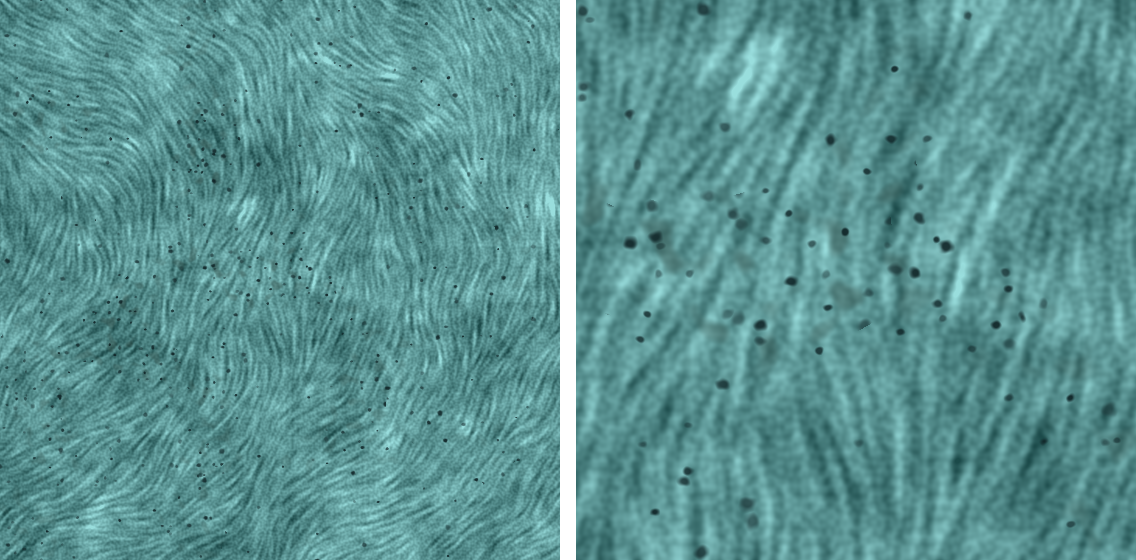
Left, the full canvas; right, a detail of the centre.
This texture is drawn by a WebGL 1 fragment shader. Its source:

```glsl
precision highp float;
// Teal fibrous stone: gradient noise is smeared along a slowly turning grain,
// then laid over cloudy mottling, soft creases and pale patches.
// Clusters of small dark specks are scattered on top.
uniform vec2 u_resolution;

float hash(vec2 p) {
  return fract(sin(dot(p, vec2(127.1, 311.7))) * 43758.55);
}

vec2 gradient(vec2 cell) {
  float a = 6.2832 * hash(cell);
  return vec2(cos(a), sin(a));
}

float noise(vec2 p) {
  vec2 i = floor(p), f = p - i;
  vec2 u = f * f * f * (f * (f * 6.0 - 15.0) + 10.0);
  vec2 e = vec2(1.0, 0.0);
  float low = mix(dot(gradient(i), f), dot(gradient(i + e), f - e), u.x);
  float high = mix(dot(gradient(i + e.yx), f - e.yx),
                   dot(gradient(i + 1.0), f - 1.0), u.x);
  return mix(low, high, u.y);
}

// Grain leans right at the bottom, stands upright midway, leans left on top.
vec2 grainDirection(vec2 p) {
  float a = mix(0.65, 2.35, p.y) + 1.3 * noise(p * 3.0 + 7.0)
          + 0.9 * noise(p * 9.0 + 31.0);
  return vec2(cos(a), sin(a));
}

// Average of fine noise along the grain.
float fibres(vec2 p, vec2 dir) {
  float sum = 0.0, total = 0.0;
  for (int i = -7; i <= 7; i++) {
    float t = float(i) / 8.0;
    float weight = 1.0 - t * t;
    sum += weight * noise((p + dir * t * 0.024) * 115.0 + 3.0);
    total += weight;
  }
  return sum / total;
}

// Dark valley at the lower left and a hooked fold at the upper right.
float creases(vec2 p) {
  vec2 q = p + 0.025 * vec2(noise(p * 11.0), noise(p * 11.0 + 50.0));
  float across = dot(q - vec2(0.17, 0.13), vec2(-0.67, 0.74));
  float valley = exp(-across * across * 5000.0) * smoothstep(0.38, 0.2, q.x);
  vec2 h = (q - vec2(0.74, 0.775)) / vec2(0.07, 0.085);
  float ring = (length(h) - 1.0) * 0.075;
  float hook = exp(-ring * ring * 9000.0) * smoothstep(0.5, -0.4, h.x * 0.6 + h.y * 0.7);
  return valley + hook;
}

// Jittered dots, kept inside their cells, more frequent where density is high.
float specks(vec2 p, float density) {
  float cover = 0.0;
  for (int k = 0; k < 3; k++) {
    float layer = float(k);
    float scale = 31.0 + 17.0 * layer;
    vec2 g = p * scale + layer * 19.3;
    vec2 cell = floor(g);
    vec2 centre = 0.3 + 0.4 * vec2(hash(cell + 5.1), hash(cell + 9.7));
    vec2 d = (g - cell - centre) / scale;
    d.y *= 0.8 + 0.6 * hash(cell + 2.3);
    float size = hash(cell + 14.9);
    float radius = 0.0022 + 0.0026 * size * size;
    float dist = length(d) + 0.0016 * noise(p * 210.0);
    float present = step(hash(cell + 23.6), density);
    float strength = 0.35 + 0.6 * hash(cell + 37.2);
    cover = max(cover, present * strength * smoothstep(radius * 1.35, radius * 0.4, dist));
  }
  return cover;
}

void main() {
  vec2 p = gl_FragCoord.xy / u_resolution.y;
  vec2 dir = grainDirection(p);

  // Cloudy mottling, brighter toward the right
  float tone = 0.07 * (p.x - 0.5);
  tone += 0.13 * noise(p * 4.0 + 11.0) + 0.12 * noise(p * 9.0 + 23.0);
  tone += 0.10 * noise(p * 20.0 + 41.0) + 0.11 * noise(p * 45.0 + 67.0);

  // Fibres and fine grain
  float fibre = fibres(p, dir);
  tone += 0.65 * fibre + 0.13 * noise(p * 200.0 + 13.0);

  // Pale patches and dark creases
  float pale = smoothstep(0.22, 0.55, noise(p * 15.0 + 83.0));
  tone += pale * (0.11 + 0.5 * fibre) - 0.1 * creases(p);

  vec3 teal = vec3(0.345, 0.57, 0.568);
  vec3 color = teal + clamp(tone, -0.28, 0.3) * vec3(0.85, 1.0, 1.0);

  // Specks gather left of the middle, with dusky smudges around them
  float cluster = smoothstep(-0.05, 0.4, noise(p * 7.0 + 91.0));
  float leftward = exp(-3.5 * dot(p - vec2(0.3, 0.5), p - vec2(0.3, 0.5)));
  float density = 0.012 + leftward * (0.025 + 0.2 * cluster);
  float smudge = cluster * leftward * smoothstep(0.1, 0.45, noise(p * 48.0 + 29.0));
  color = mix(color, vec3(0.2, 0.32, 0.3), 0.55 * smudge);
  color = mix(color, vec3(0.06, 0.14, 0.15), specks(p, density));

  gl_FragColor = vec4(color, 1.0);
}
```
